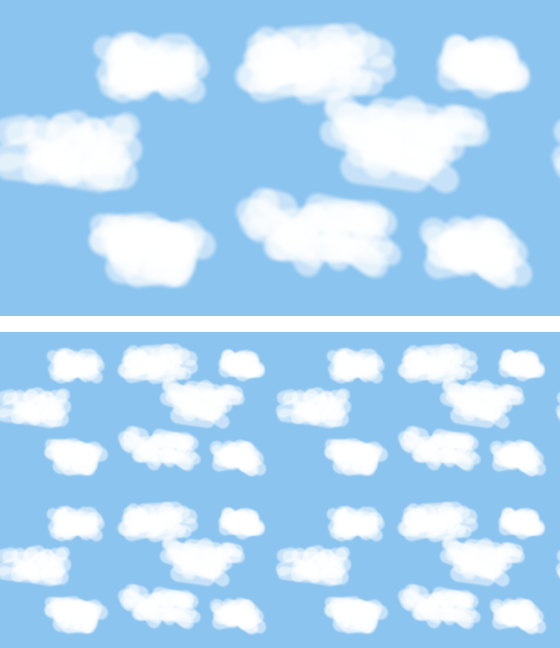
Top: one tile. Bottom: repeated 2 by 2.
This texture is drawn by a WebGL 1 fragment shader. Its source:

```glsl
precision highp float;

uniform vec2 u_resolution;

const vec3 SKY = vec3(0.55, 0.77, 0.94);
const vec3 CLOUD_WHITE = vec3(1.0);

const int CLOUD_COUNT = 8;
const int STROKE_COUNT = 24;
const vec2 SMALL_CLOUD = vec2(0.16, 0.105);   // half sizes, canvas height = 1
const vec2 LARGE_CLOUD = vec2(0.30, 0.150);
const vec2 ROW_LAYOUT = vec2(0.24, 0.29);     // lowest row, row spacing
const vec2 OUTER_COLUMNS = vec2(0.28, 0.29);  // first column, column spacing
const vec2 MIDDLE_COLUMNS = vec2(0.115, 0.62);
const vec2 SCATTER = vec2(0.04, 0.07);
const vec2 TILT_RANGE = vec2(-0.05, 0.20);
const vec2 STROKE_RADIUS = vec2(0.036, 0.050);
const float STROKE_REACH = 0.72;
const float STROKE_ALPHA = 0.51;
const float EDGE_SOFTNESS = 0.011;

vec4 hash4(vec2 p) {
    vec4 q = fract(p.xyxy * vec4(0.1031, 0.1030, 0.0973, 0.1099));
    q += dot(q, q.wzxy + 33.33);
    return fract((q.xxyz + q.yzzw) * q.zywx);
}

float segmentDistance(vec2 p, vec2 a, vec2 b) {
    vec2 ab = b - a;
    float t = clamp(dot(p - a, ab) / max(dot(ab, ab), 1e-6), 0.0, 1.0);
    return length(p - a - ab * t);
}

// Staggered rows of three, two and three clouds
vec2 cloudCenter(float index, vec2 tile, vec2 jitter) {
    float aboveFirst = step(2.5, index);
    float aboveSecond = step(4.5, index);
    float row = aboveFirst + aboveSecond;
    float column = index - 3.0 * aboveFirst - 2.0 * aboveSecond;
    vec2 columns = mix(OUTER_COLUMNS, MIDDLE_COLUMNS, mod(row, 2.0));
    vec2 center = vec2(columns.x + columns.y * column,
                       ROW_LAYOUT.x + ROW_LAYOUT.y * row);
    return center * tile + (jitter - 0.5) * SCATTER;
}

// Light left through a pile of translucent brush strokes
float cloudTransmission(vec2 p, vec2 halfSize, float index) {
    float clear = 1.0;
    vec2 core = halfSize - 0.5 * (STROKE_RADIUS.x + STROKE_RADIUS.y);
    for (int i = 0; i < STROKE_COUNT; i++) {
        vec2 seed = vec2(index * 17.0 + 5.3, float(i) * 3.0 + 11.7);
        vec4 ends = hash4(seed) * 2.0 - 1.0;
        float radius = mix(STROKE_RADIUS.x, STROKE_RADIUS.y, hash4(seed + 191.3).x);
        vec2 a = ends.xy * core;
        vec2 b = mix(a, ends.zw * core, STROKE_REACH);
        float d = segmentDistance(p, a, b);
        float cover = 1.0 - smoothstep(radius - EDGE_SOFTNESS, radius + EDGE_SOFTNESS, d);
        clear *= 1.0 - STROKE_ALPHA * cover;
    }
    return clear;
}

void main() {
    vec2 p = gl_FragCoord.xy / u_resolution.y;
    vec2 tile = u_resolution / u_resolution.y;
    float clear = 1.0;

    for (int i = 0; i < CLOUD_COUNT; i++) {
        float index = float(i);
        vec4 random = hash4(vec2(index * 7.0 + 2.9, 83.1));
        vec2 halfSize = mix(SMALL_CLOUD, LARGE_CLOUD, fract(index * 0.382 + 0.4));

        // Shortest offset on the wrapped canvas
        vec2 offset = p - cloudCenter(index, tile, random.xy);
        offset = mod(offset + 0.5 * tile, tile) - 0.5 * tile;
        offset.y += offset.x * mix(TILT_RANGE.x, TILT_RANGE.y, random.z);

        vec2 outside = abs(offset) - halfSize - 2.0 * EDGE_SOFTNESS;
        if (max(outside.x, outside.y) < 0.0) {
            clear *= cloudTransmission(offset, halfSize, index);
        }
    }

    gl_FragColor = vec4(mix(CLOUD_WHITE, SKY, clear), 1.0);
}
```
